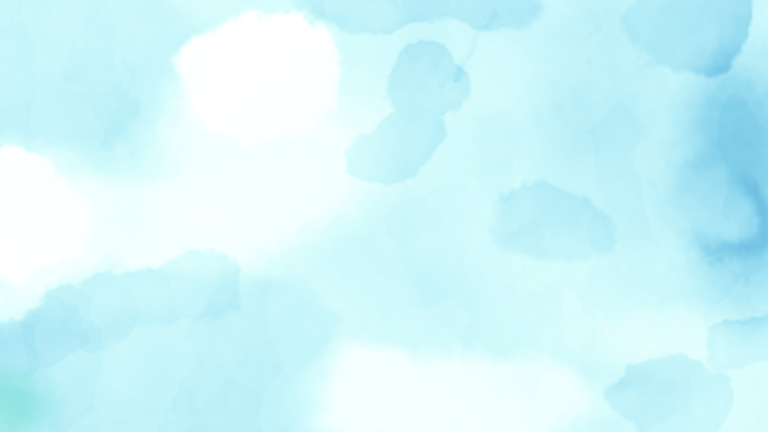
A Shadertoy shader for this background:

```glsl
// Pale cyan watercolour washes with torn wet edges, white gaps and a deep blue side.

const int STOPS = 7;
const vec3 PIGMENT[STOPS] = vec3[STOPS](
    vec3(1.0), vec3(0.95, 1.0, 1.0), vec3(0.85, 0.99, 0.99),
    vec3(0.77, 0.96, 0.98), vec3(0.66, 0.90, 0.96),
    vec3(0.52, 0.82, 0.92), vec3(0.42, 0.73, 0.88));
const vec3 TURQUOISE = vec3(0.50, 0.87, 0.86);

float hash(vec2 p) {
    vec3 q = fract(p.xyx * 0.1031);
    q += dot(q, q.yzx + 33.33);
    return fract((q.x + q.y) * q.z);
}

float noise(vec2 p) {
    vec2 i = floor(p), f = fract(p);
    f = f * f * (3.0 - 2.0 * f);
    return mix(mix(hash(i), hash(i + vec2(1, 0)), f.x),
               mix(hash(i + vec2(0, 1)), hash(i + 1.0), f.x), f.y);
}

float fbm(vec2 p) {
    float sum = 0.0, weight = 0.5;
    for (int i = 0; i < 5; i++) {
        sum += weight * noise(p);
        p = mat2(0.8, 0.6, -0.6, 0.8) * p * 2.03 + 17.0;
        weight *= 0.5;
    }
    return sum / 0.97;
}

// Offset that makes outlines lobed and slightly ragged
vec2 bleed(vec2 p) {
    vec2 lobes = vec2(fbm(p * 5.0 + 3.0), fbm(p * 5.0 + 41.0)) - 0.5;
    vec2 fray = vec2(noise(p * 75.0), noise(p * 75.0 + 60.0)) - 0.5;
    return 0.15 * lobes + 0.010 * fray;
}

// Elliptic wash: coverage thins along the fade vector, the rim is a little denser
float wash(vec2 p, vec2 center, vec2 radius, float softness, vec2 fade) {
    vec2 q = (p - center) / radius;
    float d = (length(q) - 1.0) * min(radius.x, radius.y);
    float cover = smoothstep(softness, -softness, d);
    float rim = 0.15 * exp(-abs(d + softness) * 90.0) * smoothstep(0.03, 0.0, softness);
    return cover * (clamp(1.0 - dot(q, fade), 0.0, 1.4) + rim);
}

// Tapering stroke between two points
float stroke(vec2 p, vec2 a, vec2 b, float width) {
    vec2 ab = b - a;
    float t = clamp(dot(p - a, ab) / dot(ab, ab), 0.0, 1.0);
    return smoothstep(width, 0.0, length(p - a - ab * t)) * (1.0 - 0.5 * t);
}

vec3 pigment(float depth) {
    float x = clamp(depth, 0.0, 1.0) * float(STOPS - 1);
    vec3 color = PIGMENT[0];
    for (int i = 1; i < STOPS; i++)
        color = mix(color, PIGMENT[i], clamp(x - float(i - 1), 0.0, 1.0));
    return color;
}

// Unpainted areas, as the share of pigment left
float paperGaps(vec2 p) {
    float keep = 1.0;
    keep *= 1.0 - 0.60 * wash(p, vec2(0.62, 0.66), vec2(0.24, 0.24), 0.09, vec2(0));
    keep *= 1.0 - 0.95 * wash(p, vec2(0.61, 0.83), vec2(0.19, 0.16), 0.015, vec2(0.3, -0.3));
    keep *= 1.0 - 0.50 * wash(p, vec2(0.22, 0.45), vec2(0.36, 0.16), 0.05, vec2(0));
    keep *= 1.0 - 0.90 * wash(p, vec2(0.03, 0.50), vec2(0.17, 0.12), 0.012, vec2(0.2, 0));
    keep *= 1.0 - 0.55 * wash(p, vec2(1.06, 0.09), vec2(0.34, 0.10), 0.03, vec2(0.2, 0));
    keep *= 1.0 - 0.40 * wash(p, vec2(1.54, 0.24), vec2(0.16, 0.07), 0.05, vec2(0));
    return keep;
}

// Light washes, lobed ridge and separate blots
float lightWashes(vec2 p) {
    float sum = 0.15 * wash(p, vec2(0.12, 0.88), vec2(0.37, 0.24), 0.04, vec2(0.2, 0));
    sum += 0.12 * wash(p, vec2(0.38, 0.16), vec2(0.40, 0.25), 0.02, vec2(0));
    float ridge = 0.0;
    for (int i = 0; i < 5; i++) {
        float t = float(i) / 4.0;
        vec2 c = vec2(0.02 + 0.43 * t, 0.21 + 0.15 * t);
        ridge = max(ridge, wash(p, c, vec2(0.10, 0.085), 0.008, vec2(0.1, -0.6)));
    }
    sum += 0.13 * ridge;
    float twin = max(wash(p, vec2(0.99, 0.79), vec2(0.10, 0.10), 0.007, vec2(0)),
                     wash(p, vec2(0.92, 0.65), vec2(0.12, 0.085), 0.007, vec2(0)));
    sum += 0.17 * twin;
    sum += 0.17 * wash(p, vec2(0.98, 1.02), vec2(0.30, 0.08), 0.008, vec2(0));
    sum += 0.12 * wash(p, vec2(1.29, 0.46), vec2(0.13, 0.11), 0.010, vec2(0.2, -0.2));
    sum += 0.14 * wash(p, vec2(1.56, 0.08), vec2(0.15, 0.11), 0.007, vec2(0, -0.3));
    sum += 0.14 * wash(p, vec2(1.74, 0.22), vec2(0.12, 0.075), 0.007, vec2(0, -0.3));
    return sum + 0.12 * stroke(p, vec2(1.06, 0.80), vec2(1.17, 1.0), 0.016);
}

// Deep blue side with a pooled ring
float deepWashes(vec2 p) {
    float sum = 0.14 * wash(p, vec2(1.52, 0.72), vec2(0.30, 0.46), 0.16, vec2(-0.3, 0));
    sum += 0.17 * wash(p, vec2(1.60, 0.95), vec2(0.14, 0.16), 0.010, vec2(-0.6, 0));
    sum += 0.30 * wash(p, vec2(1.74, 0.57), vec2(0.17, 0.28), 0.07, vec2(0));
    vec2 q = p - vec2(1.65, 0.54);
    float ring = exp(-pow((length(q) - 0.10) * 45.0, 2.0));
    return sum + 0.15 * ring * smoothstep(-0.06, 0.06, q.x - q.y)
               - 0.10 * smoothstep(0.11, 0.03, length(q));
}

void mainImage(out vec4 fragColor, in vec2 fragCoord) {
    vec2 p = fragCoord / iResolution.y;
    p.x *= 1.7778 * iResolution.y / iResolution.x;
    vec2 wet = p + bleed(p);

    // Uneven base, then gaps and glazes
    float depth = 0.38 + 0.26 * (fbm(p * 3.0 + 8.0) - 0.5);
    depth = depth * paperGaps(wet) + lightWashes(wet) + deepWashes(wet);

    // Faint torn glazes and paper grain
    float glaze = fbm(p * vec2(7.0, 4.5) + 23.0);
    depth += 0.035 * (smoothstep(0.50, 0.53, glaze) - 0.5) * smoothstep(0.05, 0.3, depth);
    depth += 0.05 * (fbm(p * 45.0) - 0.5) * smoothstep(0.0, 0.4, depth);

    vec3 color = pigment(depth);
    float corner = wash(wet, vec2(0.02, 0.06), vec2(0.09, 0.10), 0.07, vec2(0));
    color = mix(color, TURQUOISE, 0.7 * corner);
    fragColor = vec4(color, 1.0);
}
```
